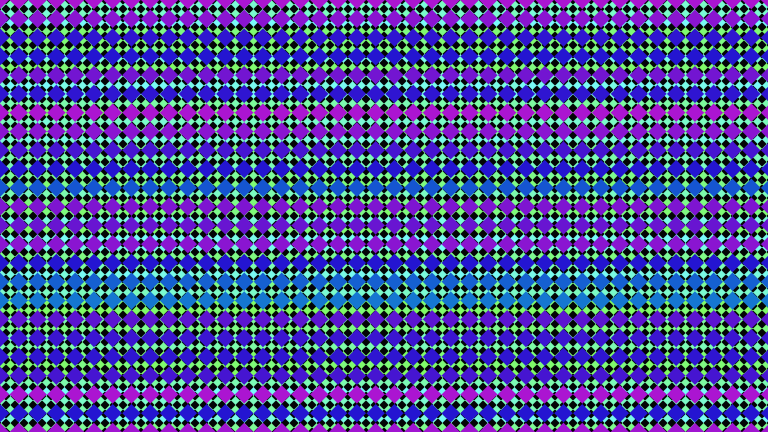
This pattern is drawn by a Shadertoy shader. Its source:

```glsl
// Lattice of large violet and blue diamonds over a finer, slightly detuned lattice of bright ones
#define ROWS 23.0          // large diamonds from bottom to top
#define FINE_ROWS 48.0     // bright diamonds from bottom to top
#define BIG_RADIUS 0.490   // half diagonal of a large diamond, in its cell
#define FINE_RADIUS 0.490  // half diagonal of a bright diamond, in its cell
#define BIG_SAT 0.90
#define BIG_VALUE 0.82
#define HUE_JITTER 0.20    // variation between bright diamonds of one row
#define BLACK vec3(0.012, 0.018, 0.022)
#define LIME vec3(0.50, 0.98, 0.38)
#define AQUA vec3(0.47, 0.98, 0.98)

// Hue of each row of large diamonds, bottom to top
const float rowHue[24] = float[24](
    0.79, 0.68, 0.80, 0.71, 0.69, 0.70, 0.73, 0.58,
    0.60, 0.68, 0.77, 0.74, 0.76, 0.61, 0.68, 0.71,
    0.77, 0.80, 0.69, 0.75, 0.68, 0.69, 0.77, 0.80);

float hash(vec2 p) {
    return fract(sin(dot(p, vec2(127.1, 311.7))) * 43758.5453);
}

vec3 hsv(float h, float s, float v) {
    vec3 ramp = abs(fract(h + vec3(0.0, 2.0, 1.0) / 3.0) * 6.0 - 3.0) - 1.0;
    return v * mix(vec3(1.0), clamp(ramp, 0.0, 1.0), s);
}

// Distance to a diamond of the given half diagonal
float diamond(vec2 p, float radius) {
    return (abs(p.x) + abs(p.y) - radius) * 0.7071;
}

float coverage(float d, float pixel) {
    return clamp(0.5 - d / pixel, 0.0, 1.0);
}

void mainImage(out vec4 fragColor, in vec2 fragCoord) {
    vec2 uv = fragCoord / iResolution.y;
    float pixel = 1.0 / iResolution.y;
    vec3 color = BLACK;

    // Fine lattice, mirrored about the centre and drifting against the large one
    vec2 fine = (uv - 0.5 * iResolution.xy / iResolution.y) * FINE_ROWS;
    vec2 id = floor(fine);
    float tone = hash(vec2(3.0, id.y)) + HUE_JITTER * (hash(id) - 0.5);
    vec3 bright = mix(LIME, AQUA, clamp(tone, 0.0, 1.0));
    float small = diamond(fine - id - 0.5, FINE_RADIUS);
    color = mix(color, bright, coverage(small, pixel * FINE_ROWS));

    // Large diamonds on the lattice points, one hue per row
    vec2 p = uv * ROWS;
    vec2 cell = floor(p + 0.5);
    float hue = rowHue[int(clamp(cell.y, 0.0, 23.0))];
    float big = diamond(p - cell, BIG_RADIUS);
    color = mix(color, hsv(hue, BIG_SAT, BIG_VALUE), coverage(big, pixel * ROWS));

    fragColor = vec4(color, 1.0);
}
```
